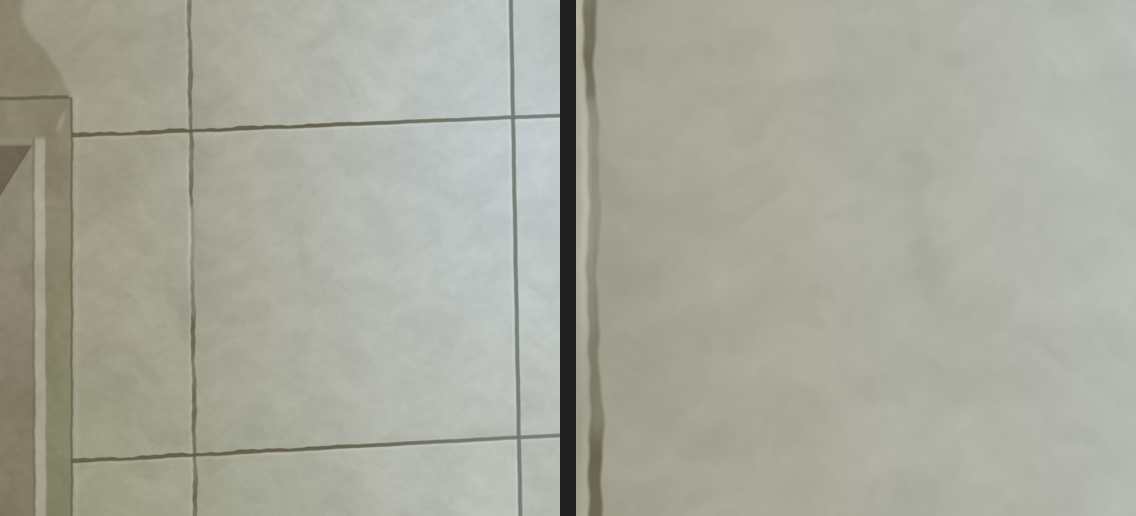
Left, the full canvas; right, a detail of the centre.
This texture is drawn by a Shadertoy shader. Its source:

```glsl
// Pale stone floor tiles in a slightly skewed grid, beside a worn door frame.
// Joints come from a perspective row/column coordinate; mottling is smooth
// cellular noise, rough edges are layered sines, and a cool light falls at right.

const vec2 JOINT_ORIGIN = vec2(0.3785, 0.0985); // joint crossing, in heights
const vec2 TILE_SIZE = vec2(0.630, 0.633);
const vec3 STONE_WARM = vec3(0.610, 0.592, 0.515);
const vec3 STONE_COOL = vec3(0.715, 0.730, 0.695);
const vec3 LIGHT = vec3(0.770, 0.810, 0.825);
const vec3 GROUT_DARK = vec3(0.370, 0.350, 0.270);
const vec3 GROUT_LIT = vec3(0.440, 0.480, 0.450);
const vec3 FRAME = vec3(0.530, 0.505, 0.420);
const vec3 CHALK = vec3(0.740, 0.730, 0.670);

vec3 hash3(vec2 p) {
    vec3 q = vec3(dot(p, vec2(127.1, 311.7)), dot(p, vec2(269.5, 183.3)), dot(p, vec2(419.2, 371.9)));
    return fract(sin(q) * 4375.85);
}

// Smooth cellular noise: random cell values blended by distance, about -0.5..0.5
float blotches(vec2 p) {
    vec2 cell = floor(p), f = p - cell;
    float sum = 0.0, total = 0.0;
    for (int j = -1; j <= 1; j++)
    for (int i = -1; i <= 1; i++) {
        vec2 o = vec2(i, j);
        vec3 h = hash3(cell + o);
        vec2 d = o + h.xy - f;
        float w = exp(-5.0 * dot(d, d));
        sum += w * (h.z - 0.5);
        total += w;
    }
    return sum / total;
}

// Layered sines for uneven edges, about -1..1
float ripple(float t, float seed) {
    return 0.5 * sin(t * 39.0 + seed) + 0.3 * sin(t * 97.0 + seed * 2.3) + 0.2 * sin(t * 231.0 + seed * 4.1);
}

// Coverage of a line of given half width, and of everything below an edge
float stroke(float d, float halfWidth, float soft) {
    return 1.0 - smoothstep(halfWidth - soft, halfWidth + soft, abs(d));
}
float below(float v, float edge, float soft) {
    return 1.0 - smoothstep(edge - soft, edge + soft, v);
}

// Column and row number, with joints at the whole numbers
vec2 gridCoord(vec2 p) {
    return vec2((p.x - JOINT_ORIGIN.x + 0.0115 * p.y) / (TILE_SIZE.x - 0.0069 * p.y),
                (p.y - JOINT_ORIGIN.y - 0.0535 * p.x) / (TILE_SIZE.y - 0.0122 * p.x));
}

vec3 stone(vec2 p, vec2 tile) {
    vec3 c = mix(STONE_WARM, STONE_COOL, smoothstep(0.05, 1.05, p.x + 0.10 * p.y));
    vec2 fromLight = (p - vec2(1.02, 0.70)) / vec2(0.30, 0.42);
    c = mix(c, LIGHT, 0.75 * exp(-dot(fromLight, fromLight)));
    c += vec3(-0.012, 0.010, -0.008) * below(p.y, 0.25, 0.25) * below(p.x, 0.5, 0.4);
    vec2 q = p + 19.0 * tile;
    q += 0.02 * vec2(ripple(q.y * 0.4, 1.0), ripple(q.x * 0.4, 2.0));
    float mottle = 0.034 * blotches(q * vec2(7.0, 9.0)) + 0.030 * blotches(q * vec2(19.0, 30.0))
                 + 0.020 * blotches(q * vec2(50.0, 75.0)) + 0.014 * blotches(q * 150.0);
    // Faint upright stain in the large tile
    float stainX = p.x - 0.585 + 0.08 * (p.y - 0.55) - 0.006 * ripple(p.y, 3.0);
    float stain = exp(-pow(stainX / 0.012, 2.0) - pow((p.y - 0.55) / 0.12, 2.0));
    return c + mottle + 0.012 * (hash3(tile).x - 0.5) - 0.028 * stain * (0.7 + blotches(p * 30.0));
}

vec3 addJoints(vec3 c, vec2 p, vec2 grid, float soft) {
    float rough = below(p.x, 0.6, 0.2);
    vec2 d = (fract(grid + 0.5) - 0.5) * TILE_SIZE;
    d += (0.0005 + 0.0013 * rough) * vec2(ripple(p.y, 1.7), ripple(p.x, 4.2));
    vec2 halfWidth = vec2(0.0038, 0.0036) + 0.0012 * rough * vec2(ripple(p.y, 6.0), ripple(p.x, 8.0));
    vec3 grout = mix(GROUT_DARK, GROUT_LIT, smoothstep(0.55, 1.08, p.x));
    // Pale bevels, then grout; the left joint is chalky part way down
    float bevel = max(stroke(d.x + 0.007, 0.002, 0.003), stroke(d.y + 0.007, 0.002, 0.003));
    c += 0.035 * bevel;
    float chalk = rough * stroke(p.y - 0.54, 0.06, 0.05);
    float wear = 1.0 - rough * (0.25 + 0.5 * blotches(vec2(p.y * 45.0, 3.0)));
    c = mix(c, grout, 0.92 * stroke(d.x, halfWidth.x, soft) * wear * (1.0 - 0.6 * chalk));
    c = mix(c, grout, 0.92 * stroke(d.y, halfWidth.y, soft));
    return mix(c, CHALK, 0.8 * chalk * stroke(d.x + 0.005, 0.002, soft));
}

vec3 addFrame(vec3 c, vec2 p, float soft) {
    float jag = 0.0012 * ripple(p.y, 2.0);
    float grain = 0.04 * blotches(p * vec2(24.0, 16.0)) + 0.025 * blotches(p * 90.0);
    // Shadow over the tile above the frame
    float shadowEdge = mix(0.132, 0.043, smoothstep(0.82, 0.97, p.y)) + 0.006 * ripple(p.y * 0.6, 5.0);
    c = mix(c, FRAME + grain, 0.85 * below(p.x, shadowEdge, 0.009) * smoothstep(0.80, 0.815, p.y));
    // Ledge and upright, pale inner strip, recessed panel
    vec3 f = FRAME + grain + vec3(-0.015, 0.012, -0.01) * below(p.y, 0.4, 0.3);
    float x = p.x - 0.003 * (0.73 - p.y) + jag;
    float lower = below(p.y, 0.732, 0.006);
    vec3 panel = mix(vec3(0.510, 0.475, 0.400), vec3(0.550, 0.525, 0.460), smoothstep(0.1, 0.65, p.y));
    f = mix(f, panel + grain, lower * below(x, 0.066, soft));
    f = mix(f, vec3(0.650, 0.635, 0.560) + grain, lower * stroke(x - 0.077, 0.010, 0.003));
    f -= 0.05 * lower * stroke(x - 0.064, 0.002, 0.002);
    float corner = smoothstep(-soft, soft, p.y - 0.62 - 1.58 * p.x) * below(p.y, 0.718, 0.004);
    f = mix(f, vec3(0.420, 0.390, 0.315) + grain, corner * below(p.x, 0.062, soft));
    f += 0.07 * stroke(p.x - 0.119 - 0.35 * (p.y - 0.765), 0.004, 0.005) * stroke(p.y - 0.765, 0.018, 0.008);
    // Outer edge and the dark line along the top
    float inside = below(p.y, 0.812, soft);
    c += 0.03 * inside * stroke(p.x - 0.149, 0.003, 0.005);
    c = mix(c, f, inside * below(p.x + jag, 0.139, soft));
    c = mix(c, GROUT_DARK, 0.7 * inside * stroke(p.x - 0.139 + jag, 0.0022, soft));
    float top = stroke(p.y - 0.809 - 0.02 * p.x + 0.001 * ripple(p.x, 7.0), 0.0035, soft);
    return mix(c, GROUT_DARK, 0.75 * top * below(p.x, 0.134, 0.004));
}

void mainImage(out vec4 fragColor, in vec2 fragCoord) {
    vec2 p = fragCoord / iResolution.y;
    float soft = max(0.0016, 1.0 / iResolution.y);
    vec2 grid = gridCoord(p);
    vec3 c = stone(p, floor(grid));
    c = addJoints(c, p, grid, soft);
    c = addFrame(c, p, soft);
    fragColor = vec4(clamp(c, 0.0, 1.0), 1.0);
}
```
